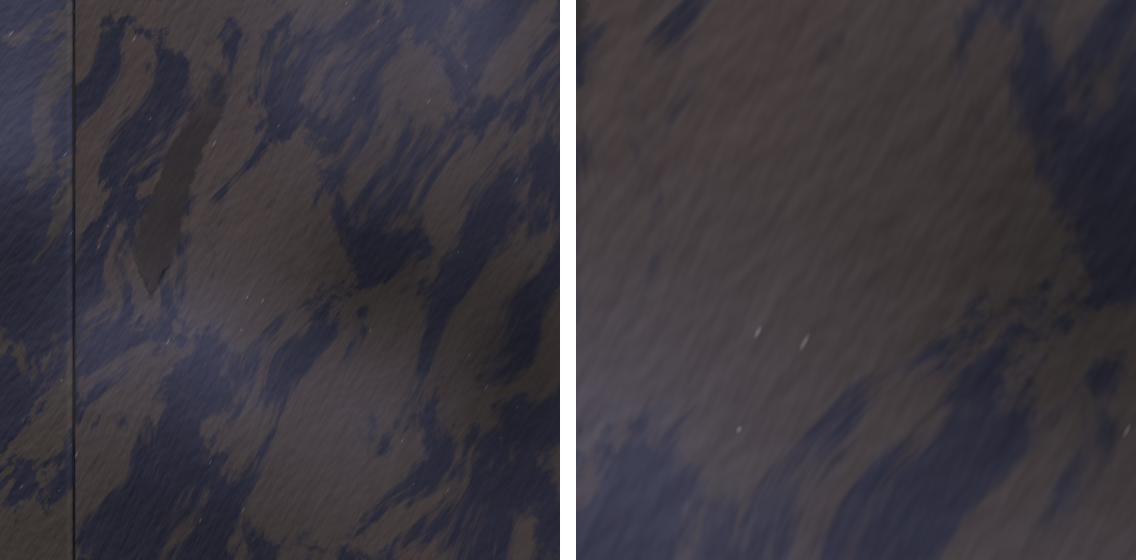
Left, the full canvas; right, a detail of the centre.
A Shadertoy shader for this texture:

```glsl
// Weathered slate: blue-black stone with rust-brown patches drawn out along a
// slanted grain, soft sheen and shade, a chipped wedge and a joint at the left.
// Patches are warped gradient-noise fbm; the relief is a slope of fine noise.
#define SLATE vec3(0.150, 0.152, 0.205)
#define RUST vec3(0.272, 0.234, 0.226)
#define OCHRE vec3(0.250, 0.220, 0.200)
#define SHEEN vec3(0.385, 0.390, 0.490)
#define CHIP vec3(0.180, 0.161, 0.165)
#define JOINT_X 0.132
#define GRAIN_ANGLE 1.08
#define PATCH_SCALE vec2(8.5, 3.3)
#define RUST_BIAS 0.00
#define RELIEF 0.030

vec2 hash2(vec2 p) {
    vec3 q = fract(p.xyx * vec3(0.1031, 0.1030, 0.0973));
    q += dot(q, q.yzx + 33.33);
    return fract((q.xx + q.yz) * q.zy);
}

float cornerSlope(vec2 cell, vec2 offset) {
    float a = 6.2832 * hash2(cell).x;
    return dot(vec2(cos(a), sin(a)), offset);
}

float gradientNoise(vec2 p) {
    vec2 i = floor(p), f = fract(p);
    vec2 u = f * f * f * (f * (f * 6.0 - 15.0) + 10.0);
    vec2 e = vec2(1.0, 0.0);
    float low = mix(cornerSlope(i, f), cornerSlope(i + e, f - e), u.x);
    float high = mix(cornerSlope(i + e.yx, f - e.yx), cornerSlope(i + 1.0, f - 1.0), u.x);
    return 1.4 * mix(low, high, u.y);
}

float fbm(vec2 p, float gain) {
    float sum = 0.0, amp = 0.5;
    for (int i = 0; i < 6; i++) {
        sum += amp * gradientNoise(p);
        p = mat2(1.98, 0.22, -0.22, 1.98) * p + 17.3;
        amp *= gain;
    }
    return sum;
}

// Soft round spot, used to lay out light, shade and patch density
float spot(vec2 p, vec2 centre, vec2 radius) {
    vec2 d = (p - centre) / radius;
    return exp(-dot(d, d));
}

// x runs across the grain, y along it
vec2 grainSpace(vec2 p, float angle) {
    float c = cos(angle), s = sin(angle);
    return vec2(s * p.x - c * p.y, c * p.x + s * p.y);
}

// Fine bumps stretched along the grain
float bumps(vec2 g) {
    return gradientNoise(g * vec2(85.0, 30.0)) + 0.5 * gradientNoise(g * vec2(190.0, 75.0) + 9.0);
}

// Sparse pale scratches, one candidate per cell
float flecks(vec2 g) {
    vec2 p = g * vec2(34.0, 20.0);
    vec2 cell = floor(p), rnd = hash2(cell + 71.0);
    vec2 d = (fract(p) - 0.25 - 0.5 * rnd) / vec2(0.07, 0.05 + 0.16 * rnd.y);
    return step(0.94, hash2(cell + 13.0).x) * smoothstep(1.0, 0.2, length(d));
}

void mainImage(out vec4 fragColor, in vec2 fragCoord) {
    vec2 uv = fragCoord / iResolution.xy;
    float pixel = 1.0 / iResolution.x;
    float leftTile = 1.0 - smoothstep(-pixel, pixel, uv.x - JOINT_X);

    // Grain bends from steep at the joint to slanted at the right
    vec2 g = grainSpace(uv, GRAIN_ANGLE - 0.2 * leftTile);
    g.x += 0.10 * (uv.x - 0.5) * (0.5 - uv.y) + 3.7 * leftTile;
    vec2 warp = vec2(gradientNoise(g * 5.0), gradientNoise(g * 5.0 + 31.0));

    // Layout of shade and sheen
    float shade = spot(uv, vec2(0.92, 0.36), vec2(0.17, 0.20))
                + 0.9 * spot(uv, vec2(0.66, 0.52), vec2(0.13, 0.13))
                + 0.6 * spot(uv, vec2(0.03, 0.52), vec2(0.09, 0.15))
                + 0.5 * spot(uv, vec2(0.30, 0.02), vec2(0.30, 0.18));
    float sheen = 0.65 * spot(uv, vec2(0.02, 0.85), vec2(0.14, 0.26)) * leftTile
                + 0.55 * spot(uv, vec2(0.72, 0.97), vec2(0.28, 0.24))
                + 0.50 * spot(uv, vec2(0.27, 0.38), vec2(0.20, 0.13))
                + 0.30 * spot(uv, vec2(0.58, 0.27), vec2(0.25, 0.16));
    sheen = sheen * (1.0 + 0.5 * warp.y) + 0.08;

    // Rust patches, crisp at the left and softer to the right
    float density = RUST_BIAS + 0.24 * spot(uv, vec2(0.52, 0.56), vec2(0.13, 0.28))
                  + 0.18 * spot(uv, vec2(0.70, 0.20), vec2(0.22, 0.24))
                  + 0.16 * spot(uv, vec2(0.18, 0.88), vec2(0.12, 0.25))
                  + 0.20 * leftTile * (0.5 - uv.y) - 0.20 * shade;
    float field = fbm(g * PATCH_SCALE + 0.45 * warp + 4.0, 0.62) + density;
    field += 0.10 * gradientNoise(g * vec2(60.0, 17.0));
    float softness = mix(0.07, 0.17, uv.x);
    float rust = smoothstep(-softness, softness, field);
    vec3 rustColor = mix(RUST, OCHRE, max(leftTile, 0.6 * clamp(shade, 0.0, 1.0)));
    vec3 color = mix(SLATE, rustColor, 0.92 * rust);

    // Chipped wedge with a ragged edge and a dark lower lip
    float rise = (uv.y - 0.465) / 0.40;
    float middle = 0.268 + 0.12 * rise * rise + 0.02 * rise;
    float halfWidth = 0.045 * smoothstep(0.0, 0.25, rise) * (1.0 - 0.4 * rise);
    float wedge = halfWidth - abs(uv.x - middle) + 0.012 * fbm(g * 35.0, 0.6);
    float inside = smoothstep(0.0, 0.008, wedge) * smoothstep(1.1, 0.7, rise) * step(0.0, rise);
    color = mix(color, CHIP, 0.9 * inside);
    float lip = smoothstep(0.006, 0.0, abs(wedge)) * smoothstep(0.3, 0.05, rise) * step(0.0, rise);
    color *= 1.0 - 0.4 * lip;

    // Light, relief and surface grain
    color = mix(color, SHEEN, clamp(sheen, 0.0, 0.8) * 0.62);
    color *= 1.0 - 0.30 * clamp(shade, 0.0, 1.0);
    float slope = bumps(g) - bumps(g + vec2(0.003, -0.004));
    float focus = mix(1.0, 0.45, uv.x) * (1.0 - 0.5 * inside);
    color += RELIEF * focus * slope + 0.010 * gradientNoise(g * vec2(40.0, 12.0) + 5.0);
    color += 0.16 * flecks(g) * focus * (1.0 - inside);

    // Joint between the two tiles: dark line, faintly lit edge
    float gap = uv.x - JOINT_X;
    color *= 1.0 - 0.45 * smoothstep(0.005, 0.0, abs(gap));
    color += 0.025 * smoothstep(0.008, 0.0, abs(gap + 0.009)) * leftTile;
    fragColor = vec4(clamp(color, 0.0, 1.0), 1.0);
}
```
